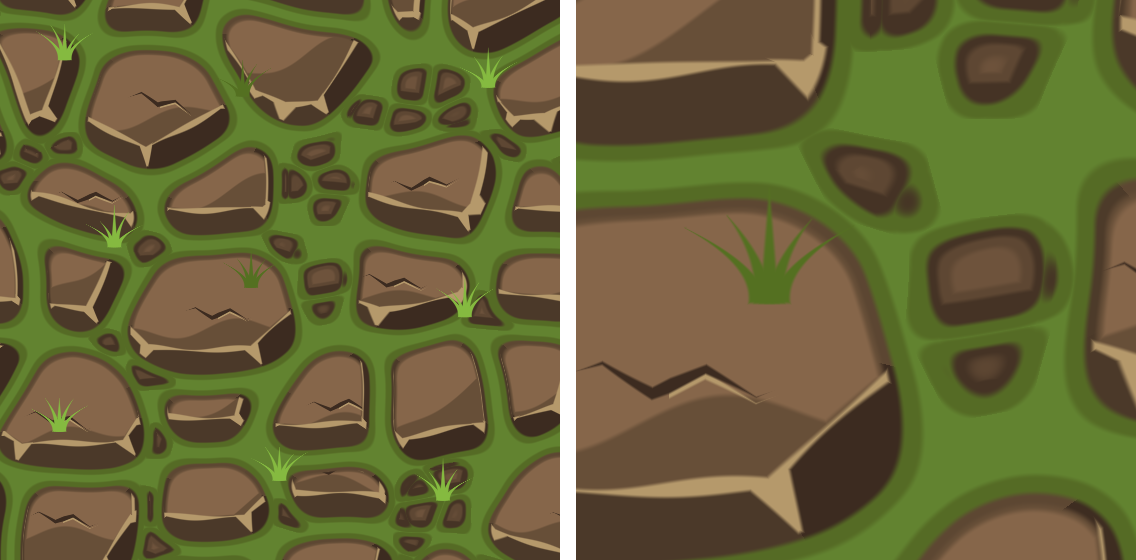
Left, the full canvas; right, a detail of the centre.
This texture is drawn by a three.js fragment shader. Its source:

```glsl
// Cartoon boulders bedded in grass: weighted Voronoi cells are inset into bevelled
// rocks, a finer cell layer clipped to the gaps gives pebbles, and curved blades
// of grass are scattered on top.
varying vec2 vUv;

struct Rock {
  float body;   // inside distance of the outline
  float top;    // inside distance of the upper face
  float ridge;  // distance from the crease between two side facets
  vec2 normal;  // direction of the nearest facet
  vec2 site;
  vec2 cell;
};

float hash(vec2 p) {
  p = fract(p * vec2(0.1031, 0.1137) + 0.37);
  p += dot(p, p.yx + 33.33);
  return fract((p.x + p.y) * p.x * 17.3);
}

float softMin(float a, float b, float k) {
  float h = max(k - abs(a - b), 0.0) / k;
  return min(a, b) - h * h * k * 0.25;
}

float fill(float d, float blur) { return smoothstep(-blur, blur, d); }

vec2 siteOf(vec2 cell) {
  return cell + 0.5 + 0.62 * (vec2(hash(cell + 11.0), hash(cell + 47.0)) - 0.5);
}

bool isRubble(vec2 cell) { return hash(cell + 83.0) < 0.15; }

// Large weights swell a cell at the cost of its neighbours.
float weightOf(vec2 cell, float spread) {
  float h = hash(cell + 29.0);
  return spread * (isRubble(cell) ? -0.25 : h * h);
}

Rock rockAt(vec2 p, float spread, float gap, float bevel) {
  Rock r;
  float nearest = 1e3;
  for (int y = -2; y <= 2; y++)
  for (int x = -2; x <= 2; x++) {
    vec2 cell = floor(p) + vec2(x, y);
    vec2 away = siteOf(cell) - p;
    float d = dot(away, away) - weightOf(cell, spread);
    if (d < nearest) { nearest = d; r.cell = cell; }
  }
  r.site = siteOf(r.cell);
  r.body = 1e3;
  r.top = 1e3;
  r.normal = vec2(0.0, 1.0);
  float second = 1e3;
  for (int y = -2; y <= 2; y++)
  for (int x = -2; x <= 2; x++) {
    if (x == 0 && y == 0) continue;
    vec2 cell = r.cell + vec2(x, y);
    vec2 site = siteOf(cell);
    float span = distance(site, r.site);
    vec2 n = (site - r.site) / span;
    float d = dot(site - p, site - p) - weightOf(cell, spread);
    float edge = (d - nearest) / (2.0 * span) - gap;
    r.body = softMin(r.body, edge, 0.22);
    // Side facets are deep at the bottom and thin at the top.
    float t = edge - bevel * (0.1 + 0.9 * smoothstep(-0.1, 0.9, 0.25 * n.x - n.y));
    if (t < r.top) { second = r.top; r.top = t; r.normal = n; }
    else second = min(second, t);
  }
  r.ridge = second - r.top;
  return r;
}

Rock boulderAt(vec2 p) {
  Rock r = rockAt(p, 0.42, 0.075, 0.25);
  r.body -= 0.035 * hash(r.cell + 5.0);
  if (isRubble(r.cell)) r.body = -abs(r.body + 0.075) - 0.075;
  return r;
}

vec3 boulderColor(Rock r, vec2 p) {
  vec3 dark = vec3(0.235, 0.170, 0.125), mid = vec3(0.405, 0.310, 0.220);
  vec3 light = vec3(0.525, 0.400, 0.290), tan_ = vec3(0.71, 0.60, 0.42);
  vec2 q = p - r.site;
  float h = hash(r.cell + 61.0);
  // Side facets and upper rim
  vec3 col = mix(dark, vec3(0.295, 0.225, 0.160), step(r.normal.x, 0.15));
  col = mix(col, mid * 0.9, smoothstep(0.0, 0.4, r.normal.y));
  // Upper face with a curved patch of light
  float face = min(r.top, r.body - 0.03);
  float lit = 0.9 * q.y + (h - 0.75) * q.x + 0.06 * sin(q.x * 7.0 + h * 6.0) + 0.07;
  vec3 faceCol = mix(mid, light, fill(min(lit, face - 0.015), 0.01));
  // Tapered zigzag crack with a pale lower lip
  if (h > 0.55) {
    float bend = 0.16 * abs(fract(q.x * 3.5 + h) - 0.5) - 0.04 + q.x * (h - 0.8);
    float taper = 0.024 * (1.0 - abs(q.x) / 0.24);
    float crack = q.y - bend - 0.06;
    faceCol = mix(faceCol, tan_, fill(taper * 0.8 - abs(crack + 0.02), 0.006) * step(0.0, q.x));
    faceCol = mix(faceCol, dark, fill(taper - abs(crack), 0.006));
  }
  col = mix(col, faceCol, fill(face, 0.01));
  // Chipped highlights along the lower edge and down the creases
  float lower = smoothstep(0.3, -0.1, r.normal.y);
  float chip = (0.017 + 0.012 * sin(q.x * 9.0 + h * 20.0)) * lower - abs(r.top);
  float spike = min(0.06 * (1.0 + r.top / 0.17) * lower - r.ridge, 0.01 - r.top);
  float glint = min(max(chip, spike), r.body - 0.02);
  return mix(col, tan_, fill(glint, 0.008) * step(0.02, lower));
}

// One tuft of five bent blades per chosen cell
vec3 addGrass(vec3 col, vec2 p) {
  vec2 cell = floor(p);
  float h = hash(cell + 7.0);
  if (h < 0.35) return col;
  vec2 q = fract(p) - 0.3 - 0.4 * vec2(hash(cell + 19.0), hash(cell + 31.0));
  vec3 blade = mix(vec3(0.33, 0.44, 0.13), vec3(0.52, 0.73, 0.25), step(0.6, h));
  for (int k = -2; k <= 2; k++) {
    float a = float(k) * 0.5;
    float tall = 0.17 - 0.07 * abs(a) + 0.06 * hash(cell + a * 9.0);
    float t = clamp(q.y / tall, 0.0, 1.0);
    float d = 0.017 * (1.0 - t) - abs(q.x - a * (0.02 + 0.13 * t * t));
    col = mix(col, blade, fill(min(d, min(q.y, tall - q.y)), 0.004));
  }
  return col;
}

void main() {
  vec2 p = vUv + 0.003 * sin(vUv.yx * 34.0 + vec2(0.0, 2.0));
  vec2 coarse = vec2(4.6, 5.3), fine = vec2(13.0, 17.0);
  Rock boulder = boulderAt(p * coarse);
  Rock pebble = rockAt(p * fine + 40.0, 0.15, 0.13, 0.24);

  // Keep pebbles whose middle lies in a gap, trimmed clear of the boulders
  float room = -boulderAt((pebble.site - 40.0) / fine * coarse).body;
  float clear = (-boulder.body - 0.07) * 3.0;
  float stone = room > 0.095 ? softMin(pebble.body, clear, 0.2) : -1.0;
  float stoneTop = min(pebble.top, stone - 0.08);

  // Grass with a dark margin around every rock
  float margin = max(boulder.body + 0.05, (stone + 0.13) / 3.0);
  vec3 col = mix(vec3(0.385, 0.515, 0.19), vec3(0.335, 0.42, 0.145), fill(margin, 0.01));

  vec3 stoneCol = mix(vec3(0.27, 0.20, 0.145), vec3(0.37, 0.28, 0.20), fill(stoneTop, 0.03));
  stoneCol = mix(stoneCol, vec3(0.43, 0.325, 0.235), fill(stoneTop - 0.1, 0.03));
  col = mix(col, stoneCol, fill(stone, 0.03));
  col = mix(col, boulderColor(boulder, p * coarse), fill(boulder.body, 0.01));
  gl_FragColor = vec4(addGrass(col, vUv * 3.0), 1.0);
}
```
